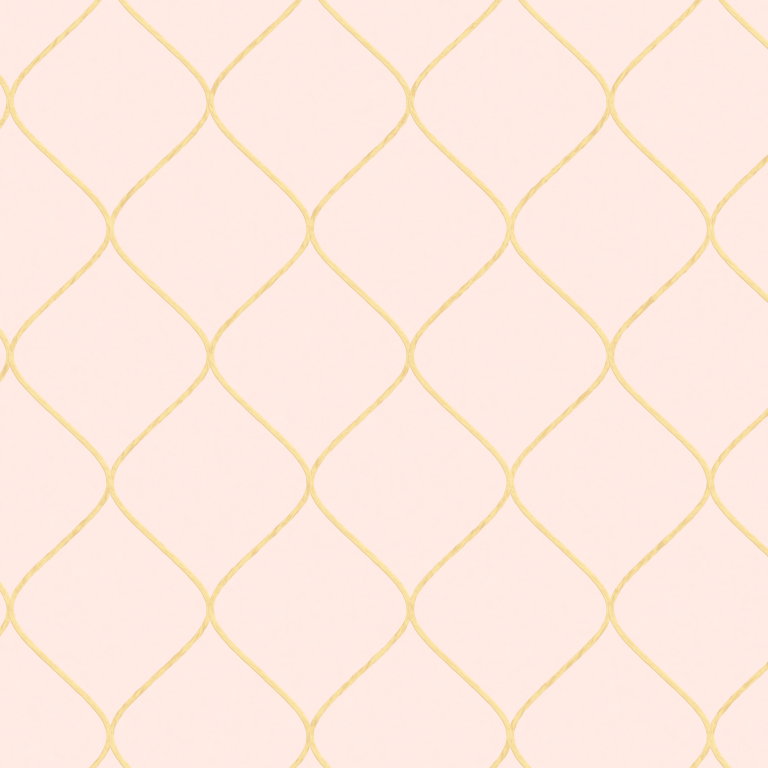
A WebGL 1 fragment shader for this pattern:

```glsl
precision highp float;
// Ogee trellis of thin gold cords on blush paper.
// Mirrored wavy strands touch at staggered nodes; each cord is shaded by its
// distance to the wave, with noise for twisted fibres and ragged edges.

uniform vec2 u_resolution;

#define PERIOD vec2(0.2605, 0.3303)
#define NODE vec2(0.0133, 0.8675)
#define NODE_GAP 0.0012
#define SHARPNESS 0.03
#define CORD_WIDTH 0.0074
#define RAGGEDNESS 0.0011
#define FIBRES 150.0
#define GRAIN 0.008
#define PAPER vec3(1.0, 0.92, 0.895)
#define GOLD vec3(0.98, 0.895, 0.66)
#define OCHRE vec3(0.955, 0.84, 0.59)
#define SHADE vec3(0.87, 0.745, 0.55)

const float TAU = 6.2831853;

float hash(vec2 p) {
  return fract(sin(dot(p, vec2(127.1, 311.7))) * 43758.547);
}

float noise(vec2 p) {
  vec2 cell = floor(p);
  vec2 f = fract(p);
  f = f * f * (3.0 - 2.0 * f);
  float low = mix(hash(cell), hash(cell + vec2(1.0, 0.0)), f.x);
  float high = mix(hash(cell + vec2(0.0, 1.0)), hash(cell + 1.0), f.x);
  return mix(low, high, f.y);
}

// Lays one family of wavy cords over the colour; side is +1 or -1.
vec3 layCords(vec3 under, vec2 p, float side, float pixel) {
  float phase = TAU * (p.y - NODE.y) / PERIOD.y;
  float amplitude = 0.25 * PERIOD.x - NODE_GAP;
  float scale = amplitude / (1.0 + SHARPNESS);
  float wave = scale * (cos(phase) + SHARPNESS * cos(3.0 * phase));
  float slope = side * scale * TAU / PERIOD.y
              * (sin(phase) + 3.0 * SHARPNESS * sin(3.0 * phase));

  // Signed distance across the nearest cord of this family.
  float centre = NODE.x + side * (0.25 * PERIOD.x - wave);
  float dx = mod(p.x - centre + 0.5 * PERIOD.x, PERIOD.x) - 0.5 * PERIOD.x;
  float stretch = sqrt(1.0 + slope * slope);
  float dist = dx / stretch;

  // Cords leaning right are thinner and show more twist.
  float twist = smoothstep(-0.6, 0.6, slope);
  float ragged = noise(p * FIBRES + side * 19.0) - 0.5;
  float halfWidth = 0.5 * CORD_WIDTH * mix(1.03, 0.94, twist)
                  + RAGGEDNESS * ragged * mix(0.5, 1.0, twist);
  float cover = 1.0 - smoothstep(-0.7 * pixel, 0.7 * pixel, abs(dist) - halfWidth);

  // Fibres run obliquely over the cord.
  float across = dist / halfWidth;
  float fibre = noise(vec2(1.3 * p.y * FIBRES + 1.4 * across,
                           1.2 * across + 7.0 * floor(p.x / PERIOD.x)));
  float speck = noise(p * FIBRES * 2.6);
  float tone = smoothstep(0.25, 0.85, 0.6 * fibre + 0.4 * speck);
  vec3 cord = mix(GOLD, OCHRE, tone * mix(0.65, 1.0, twist) + 0.15 * twist);
  cord = mix(cord, SHADE, 0.35 * twist * smoothstep(0.6, 0.95, fibre));

  // Light from the upper right leaves a dark rim on the lower left.
  float facing = across * (1.0 - slope) / (1.414 * stretch);
  cord = mix(cord, SHADE, 0.75 * smoothstep(0.5, 1.0, -facing));
  cord += 0.02 * smoothstep(0.1, 0.8, facing);
  cord = mix(cord, SHADE, 0.25 * twist * smoothstep(0.6, 1.0, abs(across)));
  return mix(under, cord, cover);
}

void main() {
  float size = min(u_resolution.x, u_resolution.y);
  vec2 p = gl_FragCoord.xy / size;
  float pixel = 1.0 / size;

  // Paper with a faint grain.
  float grain = noise(p * 260.0) + 0.5 * noise(p * 90.0) - 0.75;
  vec3 colour = PAPER + GRAIN * grain;

  // Two mirrored families form the trellis.
  colour = layCords(colour, p, -1.0, pixel);
  colour = layCords(colour, p, 1.0, pixel);
  gl_FragColor = vec4(clamp(colour, 0.0, 1.0), 1.0);
}
```
